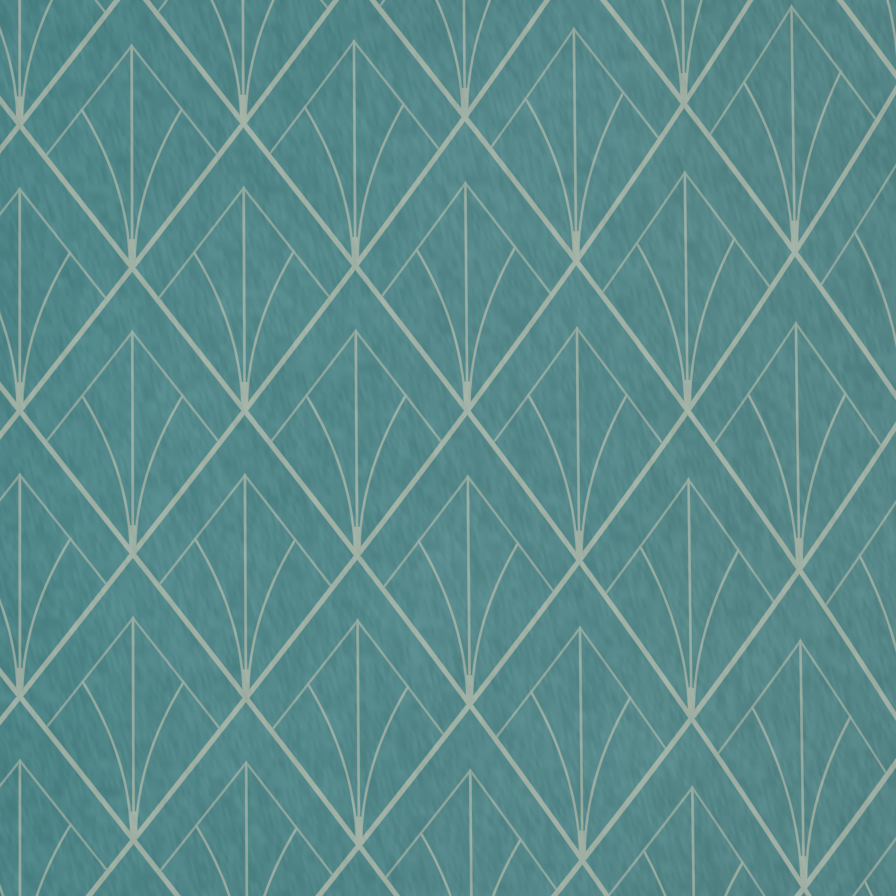
Write a three.js fragment shader that draws this pattern.

```glsl
varying vec2 vUv;

float hash(vec2 p) {
  p = fract(p * vec2(0.1031, 0.1137));
  p += dot(p, p.yx + 33.3);
  return fract((p.x + p.y) * p.x * 7.31);
}

float noise(vec2 p) {
  vec2 i = floor(p), f = fract(p);
  f = f * f * (3.0 - 2.0 * f);
  return mix(mix(hash(i), hash(i + vec2(1, 0)), f.x),
             mix(hash(i + vec2(0, 1)), hash(i + 1.0), f.x), f.y);
}

// Coverage of a stroke, from the distance to its centre line
float stroke(float dist, float halfWidth, float soft) {
  return 1.0 - smoothstep(halfWidth - soft, halfWidth + soft, dist);
}

void main() {
  float soft = max(0.0009, 0.7 * fwidth(vUv.x));

  // Lattice coordinates on gently curved paper: rows spread to the right
  float x = vUv.x * (1.0 + 0.016 * (vUv.y - 0.46));
  float column = (x - 0.0221) / 0.1263;
  column += 0.00258 * column * column;
  float rowHeight = 0.319 + 0.0477 * pow(max(vUv.x, 0.0), 2.6);
  float row = (vUv.y - 0.5417) / rowHeight;

  // Position inside one diamond, with its bottom corner at zero
  vec2 diagonal = fract(vec2(row + 0.5 * column, row - 0.5 * column));
  float side = abs(diagonal.x - diagonal.y);
  float height = 0.5 * (diagonal.x + diagonal.y);
  float slope = length(vec2(4.0, 1.0 / rowHeight));

  // Heavy outer lattice
  vec2 toEdge = min(diagonal, 1.0 - diagonal);
  float lattice = stroke(min(toEdge.x, toEdge.y) / slope, 0.0029, soft);

  // Thin inner chevron, central rib and flared side ribs
  float roof = (max(diagonal.x, diagonal.y) - 0.775) / slope;
  float chevron = stroke(abs(roof), 0.0013, soft);
  float rib = stroke(max(side * 0.1255, roof), 0.0015, soft);
  float flare = abs(side - 0.02 - 1.4 * height * height) * 0.1255;
  flare /= length(vec2(1.0, 1.1 * height));
  float arc = stroke(max(flare, roof), 0.0014, soft);

  // Short thick stem where the ribs gather
  float stem = stroke(max(side * 0.1255, (height - 0.1) * rowHeight + 0.0042), 0.0042, soft);

  // Fibrous paper and soft uneven light
  vec2 grain = vec2(vUv.x + 0.25 * vUv.y, vUv.y);
  float fibre = noise(grain * vec2(300.0, 95.0)) - 0.5;
  float mottle = noise(grain * vec2(85.0, 50.0) + 17.0) - 0.5;
  float cloud = noise(vUv * 6.0 + 5.0) - 0.5;
  float vignette = dot(vUv - vec2(0.52, 0.5), vUv - vec2(0.52, 0.5));
  vec3 paper = mix(vec3(0.312, 0.53, 0.54), vec3(0.342, 0.533, 0.538), vUv.x);
  paper += 0.045 * fibre + 0.03 * mottle + 0.015 * cloud + 0.008 - 0.05 * vignette;

  // Pale ink, slightly worn by the paper grain
  float thin = max(max(rib, arc) * 0.88, chevron * 0.76);
  float ink = max(max(lattice, stem) * 0.97, thin) * (0.96 + 0.12 * fibre);
  vec3 pale = vec3(0.655, 0.71, 0.66) + 0.03 * mottle - 0.04 * vignette;
  gl_FragColor = vec4(mix(paper, pale, clamp(ink, 0.0, 1.0)), 1.0);
}
```
